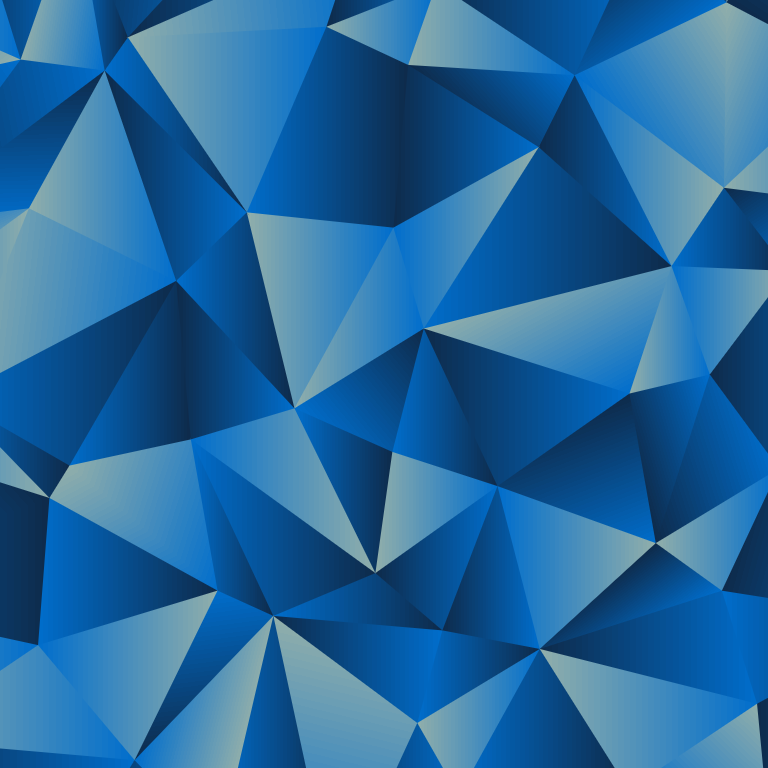
A WebGL 2 fragment shader for this background:

```glsl
#version 300 es
precision highp float;

#define CELLS 5.6
#define JITTER 0.43
#define GRID_TURN 0.46
#define LIGHT_SHARE 0.37
#define STRAIGHT_SHARE 0.72
#define BANDS 36.0
#define SEED 17u
#define NAVY vec3(0.055, 0.165, 0.290)
#define BLUE vec3(0.000, 0.430, 0.800)
#define SAGE vec3(0.570, 0.685, 0.670)

uniform vec2 u_resolution;
out vec4 fragColor;

// Integer hash: three values in 0..1 per cell and salt
vec3 hash3(ivec2 cell, int salt) {
    uvec3 v = uvec3(cell.x + 512, cell.y + 512, salt) + SEED;
    v = v * 1664525u + 1013904u;
    v.x += v.y * v.z; v.y += v.z * v.x; v.z += v.x * v.y;
    v ^= v >> 16u;
    v.x += v.y * v.z; v.y += v.z * v.x; v.z += v.x * v.y;
    return vec3(v >> 8u) / 16777216.0;
}

float cross2(vec2 a, vec2 b) { return a.x * b.y - a.y * b.x; }

// Twice the signed area, positive when counterclockwise
float area2(vec2 a, vec2 b, vec2 c) { return cross2(b - a, c - a); }

mat2 turn(float angle) {
    float c = cos(angle), s = sin(angle);
    return mat2(c, s, -s, c);
}

// Grid corner moved at random; below 0.5 the quads never cross
vec2 corner(ivec2 cell) {
    return vec2(cell) + 0.5 + JITTER * (2.0 * hash3(cell, 0).xy - 1.0);
}

// Signed distance to the line ab, positive on its left
float edgeDistance(vec2 p, vec2 a, vec2 b) {
    return cross2(normalize(b - a), p - a);
}

float coverage(vec2 p, vec2 a, vec2 b, vec2 c, float pixel) {
    float d = min(edgeDistance(p, a, b),
                  min(edgeDistance(p, b, c), edgeDistance(p, c, a)));
    return clamp(d / pixel + 0.5, 0.0, 1.0);
}

// Stepped linear gradient stretched over the extent of the triangle
vec3 facetColor(vec2 p, vec2 a, vec2 b, vec2 c, ivec2 cell, int part) {
    vec3 rnd = hash3(cell, 2 + part);
    float angle = rnd.x < STRAIGHT_SHARE ? 0.0 : 6.2832 * rnd.y;
    vec2 axis = turn(GRID_TURN + angle) * vec2(1.0, 0.0);
    vec3 reach = vec3(dot(a, axis), dot(b, axis), dot(c, axis));
    float low = min(reach.x, min(reach.y, reach.z));
    float high = max(reach.x, max(reach.y, reach.z));
    float t = clamp((dot(p, axis) - low) / max(high - low, 1e-4), 0.0, 0.999);
    if (rnd.z < 0.5) t = 0.999 - t;
    t = (floor(t * BANDS) + 0.5) / BANDS;

    // Evenly spread rank keeps the share of light facets steady
    float rank = fract(dot(vec3(cell, part), vec3(0.7549, 0.5698, 0.31))
                       + 0.25 * rnd.y);
    return rank < LIGHT_SHARE ? mix(BLUE, SAGE, t) : mix(NAVY, BLUE, t);
}

void main() {
    float side = min(u_resolution.x, u_resolution.y);
    vec2 p = turn(GRID_TURN) * (gl_FragCoord.xy / side * CELLS);
    float pixel = CELLS / side;
    ivec2 home = ivec2(floor(p - 0.5));
    vec4 sum = vec4(0.0);

    // Blend the facets of the nearby cells by their pixel coverage
    for (int y = -1; y <= 1; y++)
    for (int x = -1; x <= 1; x++) {
        ivec2 cell = home + ivec2(x, y);
        vec2 a = corner(cell);
        vec2 b = corner(cell + ivec2(1, 0));
        vec2 c = corner(cell + ivec2(1, 1));
        vec2 d = corner(cell + ivec2(0, 1));

        // Split along a diagonal that lies inside the quad
        float scoreAC = min(area2(a, b, c), area2(a, c, d));
        float scoreBD = min(area2(a, b, d), area2(b, c, d));
        bool splitAC = scoreAC * mix(0.4, 1.6, hash3(cell, 1).x) > scoreBD;
        vec2 end0 = splitAC ? c : d;
        vec2 start1 = splitAC ? a : b;

        float cover0 = coverage(p, a, b, end0, pixel);
        float cover1 = coverage(p, start1, c, d, pixel);
        if (cover0 > 0.0)
            sum += cover0 * vec4(facetColor(p, a, b, end0, cell, 0), 1.0);
        if (cover1 > 0.0)
            sum += cover1 * vec4(facetColor(p, start1, c, d, cell, 1), 1.0);
    }
    fragColor = vec4(sum.rgb / max(sum.a, 1e-4), 1.0);
}
```
